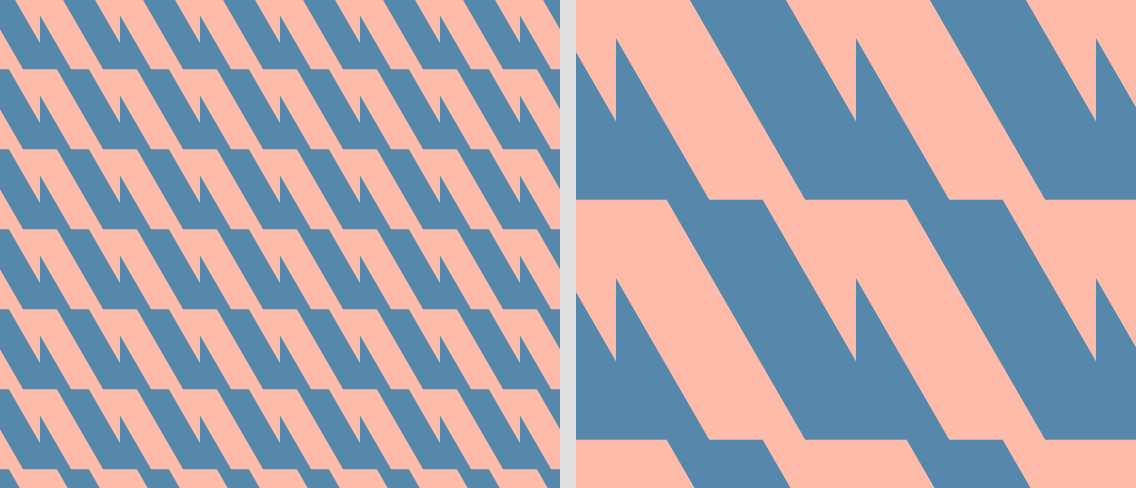
Left, the full canvas; right, a detail of the centre.
Write a Shadertoy shader that draws this pattern.

```glsl
// Slanted two-colour stripes cut into square tiles, 7 across the canvas.
// In each tile the stripe edge steps sideways at the vertical midline,
// leaving a notch; edges are smoothed by supersampling.

#define TILES_ACROSS 7.0
#define ROW_OFFSET 0.234     // height of the lowest row seam, in tiles
#define SLANT 0.57735        // sideways run per unit height, tan(30 deg)
#define EDGE_STEP 0.1        // shift of the stripe edge on each side
#define SAMPLES 4            // subsamples per axis
#define BLUE vec3(0.333, 0.533, 0.667)
#define PINK vec3(1.0, 0.733, 0.667)

// 1.0 inside a blue stripe, 0.0 outside; p is in tile units
float stripeMask(vec2 p) {
    vec2 local = fract(p - vec2(0.0, ROW_OFFSET)) - 0.5;
    // Position across the stripes, wrapped to -0.5 .. 0.5
    float across = fract(local.x + local.y * SLANT + 0.5) - 0.5;
    float edge = local.x < 0.0 ? -EDGE_STEP : EDGE_STEP;
    return step(across, edge);
}

void mainImage(out vec4 fragColor, in vec2 fragCoord) {
    float tilesPerPixel = TILES_ACROSS / iResolution.x;

    // Average a regular grid of subsamples over the pixel
    float coverage = 0.0;
    for (int j = 0; j < SAMPLES; j++) {
        for (int i = 0; i < SAMPLES; i++) {
            vec2 jitter = (vec2(i, j) + 0.5) / float(SAMPLES) - 0.5;
            coverage += stripeMask((fragCoord + jitter) * tilesPerPixel);
        }
    }
    coverage /= float(SAMPLES * SAMPLES);

    fragColor = vec4(mix(PINK, BLUE, coverage), 1.0);
}
```
